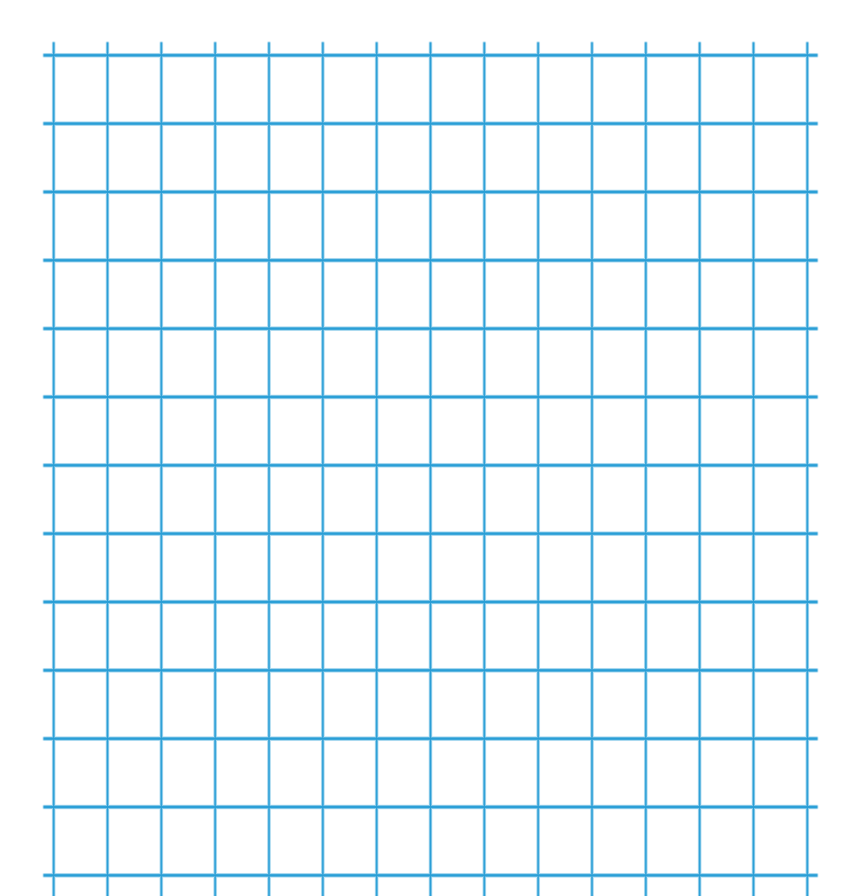
This pattern is drawn by a WebGL 1 fragment shader. Its source:

```glsl
precision highp float;

// Blue ruled grid on white: 15 vertical and 13 horizontal lines whose ends
// overshoot the outer cells; the vertical lines run off the bottom edge.
// Each family is a repeated line distance, clipped to its length and smoothed.

uniform vec2 u_resolution;

const vec3 PAPER = vec3(1.0);
const vec3 INK = vec3(0.16, 0.62, 0.84);

// Lengths are fractions of the canvas height, with y measured from the top.
const vec2 FIRST_LINE = vec2(0.0599, 0.0617);
const vec2 SPACING = vec2(0.06008, 0.07627);
const vec2 LAST_INDEX = vec2(14.0, 12.0);
const vec2 LINE_WIDTH = vec2(0.0027, 0.0037);
const vec2 ROW_SPAN = vec2(0.0482, 0.9127);
const vec2 COLUMN_SPAN = vec2(0.0469, 1.1);
const float SOFTNESS = 0.0029;

// Distance to the nearest line of a finite, evenly spaced family.
float lineDistance(float x, float first, float spacing, float lastIndex) {
  float index = clamp(floor((x - first) / spacing + 0.5), 0.0, lastIndex);
  return abs(x - first - index * spacing);
}

// Signed distance to an interval, negative inside.
float spanDistance(float x, vec2 span) {
  return max(span.x - x, x - span.y);
}

float coverage(float signedDistance, float blur) {
  return 1.0 - smoothstep(-0.5 * blur, 0.5 * blur, signedDistance);
}

// Ink of one family: across is perpendicular to its lines, along follows them.
float ruling(float across, float along, float first, float spacing,
             float lastIndex, float width, vec2 span, float blur) {
  float side = lineDistance(across, first, spacing, lastIndex) - 0.5 * width;
  return coverage(side, blur) * coverage(spanDistance(along, span), blur);
}

void main() {
  vec2 p = vec2(gl_FragCoord.x, u_resolution.y - gl_FragCoord.y) / u_resolution.y;
  float blur = max(SOFTNESS, 1.0 / u_resolution.y);

  float columns = ruling(p.x, p.y, FIRST_LINE.x, SPACING.x, LAST_INDEX.x,
                         LINE_WIDTH.x, COLUMN_SPAN, blur);
  float rows = ruling(p.y, p.x, FIRST_LINE.y, SPACING.y, LAST_INDEX.y,
                      LINE_WIDTH.y, ROW_SPAN, blur);

  gl_FragColor = vec4(mix(PAPER, INK, max(columns, rows)), 1.0);
}
```
